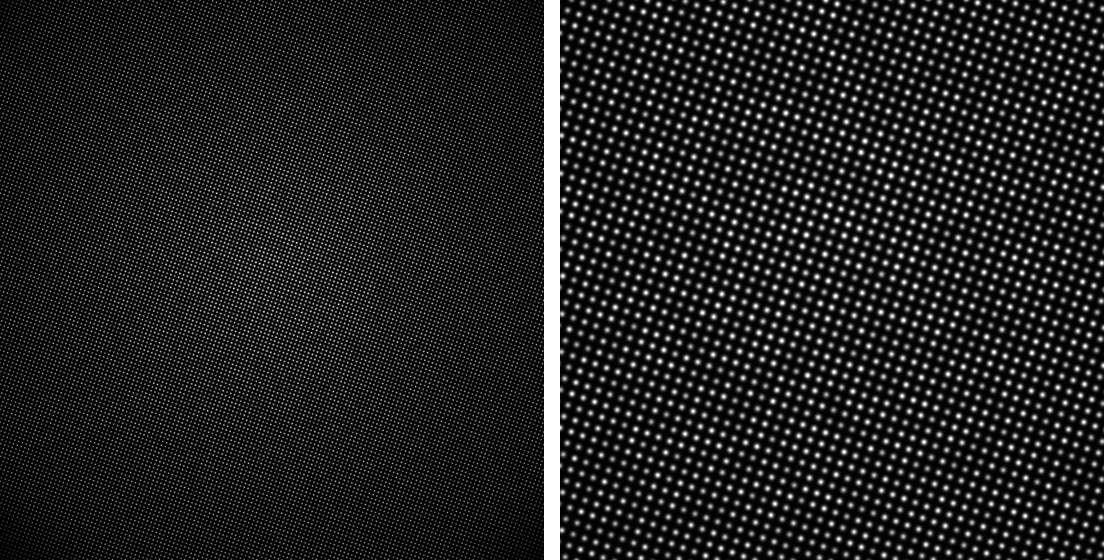
Left, the full canvas; right, a detail of the centre.
A Shadertoy shader for this pattern:

```glsl
// A fine halftone screen: soft pale dots on black, set on a tilted square grid.
// Dots shrink and dim with distance from a bright centre, and vary a little in
// brightness by a hash. Each pixel averages samples, as dots are near pixel size.

const float DOTS_PER_HEIGHT = 140.0;            // grid cells along the canvas height
const float TILT = 0.34;                        // rows fall to the right, in radians
const vec2  GLOW_CENTRE = vec2(0.51, 0.53);     // share of canvas width and height
const float GLOW_REACH = 0.7;                   // distances in canvas heights
const float FADE_START = 0.58;
const float FADE_END = 0.76;
const vec2  SPREAD = vec2(0.170, 0.115);        // dot softness in cells: centre, corner
const vec2  STRENGTH = vec2(0.96, 0.60);        // dot brightness: centre, corner
const float VARIATION = 0.22;                   // brightness change from dot to dot
const vec3  BACKGROUND = vec3(0.005);
const vec3  DOT_COLOUR = vec3(1.0);
const int   SAMPLES = 4;                        // samples per pixel side

// Random value from 0 to 1 for a grid cell.
float hash(vec2 cell) {
    vec3 p = fract(vec3(cell.xyx) * 0.1031);
    p += dot(p, p.yzx + 33.33);
    return fract((p.x + p.y) * p.z);
}

// Position in grid cells, turned by the tilt.
vec2 toGrid(vec2 p) {
    float c = cos(TILT);
    float s = sin(TILT);
    return DOTS_PER_HEIGHT * vec2(c * p.x - s * p.y, s * p.x + c * p.y);
}

// Bell-shaped dot of the cell that holds the point.
float softDot(vec2 p, float spread) {
    vec2 grid = toGrid(p);
    vec2 cell = floor(grid);
    vec2 local = grid - cell - 0.5;
    float brightness = 1.0 + VARIATION * (2.0 * hash(cell) - 1.0);
    return brightness * exp(-0.5 * dot(local, local) / (spread * spread));
}

void mainImage(out vec4 fragColor, in vec2 fragCoord) {
    float height = iResolution.y;
    float distanceOut = length(fragCoord - GLOW_CENTRE * iResolution.xy) / height;

    // Dot size, brightness and corner fade
    float outward = min(distanceOut / GLOW_REACH, 1.0);
    float spread = mix(SPREAD.x, SPREAD.y, outward);
    float strength = mix(STRENGTH.x, STRENGTH.y, outward);
    strength *= 1.0 - 0.8 * smoothstep(FADE_START, FADE_END, distanceOut);

    // Average the dots over the pixel
    float light = 0.0;
    for (int y = 0; y < SAMPLES; y++) {
        for (int x = 0; x < SAMPLES; x++) {
            vec2 offset = (vec2(x, y) + 0.5) / float(SAMPLES) - 0.5;
            light += softDot((fragCoord + offset) / height, spread);
        }
    }
    light *= strength / float(SAMPLES * SAMPLES);

    fragColor = vec4(mix(BACKGROUND, DOT_COLOUR, min(light, 1.0)), 1.0);
}
```
